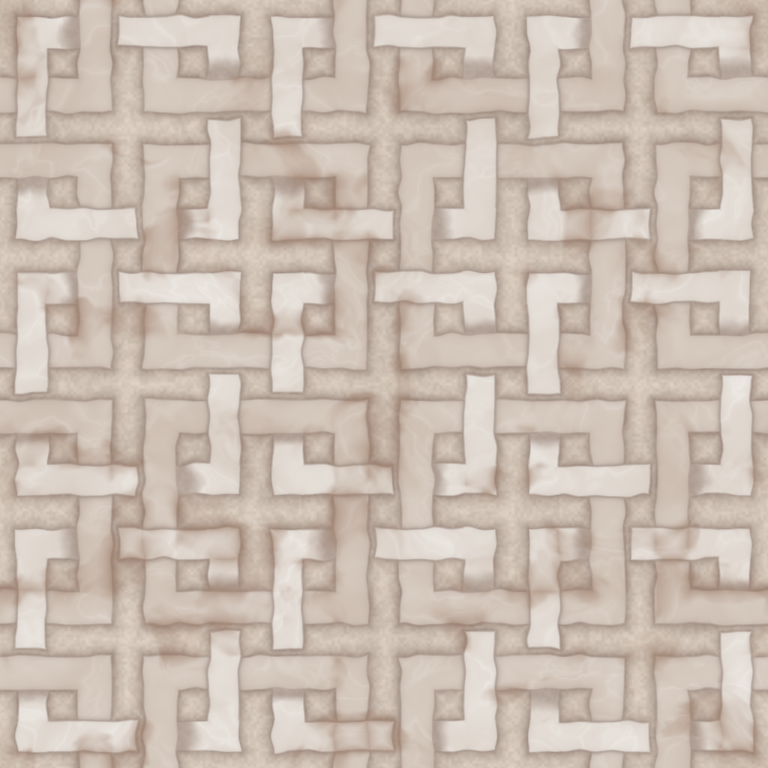
Give the GLSL for this pattern, as a three.js fragment shader.

```glsl
// Carved stone lattice: square rings interlaced with paler hooked bars on a sandy ground.
// Each cell is a four-fold rotation of one hook; rings sit on the cell corners.
// Wrapping value noise adds marbling, grain, worn edges and rusty stains.
#define REPEATS 3.0
#define EDGE 0.006
#define WOBBLE 0.016
#define SHADE_WIDTH 0.026
#define GRAIN 0.10
#define MARBLING 0.11
#define STAIN 0.55
#define BAR_COLOR vec3(0.888, 0.858, 0.828)
#define RING_COLOR vec3(0.835, 0.785, 0.742)
#define GROUND_COLOR vec3(0.845, 0.797, 0.745)
#define SHADE_COLOR vec3(0.575, 0.495, 0.455)
#define RUST_COLOR vec3(0.60, 0.47, 0.39)

varying vec2 vUv;

float hash(vec2 p) {
  vec3 q = fract(p.xyx * 0.1031);
  q += dot(q, q.yzx + 33.33);
  return fract((q.x + q.y) * q.z);
}

// Value noise with n lattice cells across the canvas, wrapping at its edges.
float noise(vec2 uv, float n) {
  vec2 p = uv * n;
  vec2 i = floor(p);
  vec2 f = fract(p);
  f = f * f * (3.0 - 2.0 * f);
  vec2 a = mod(i, n);
  vec2 b = mod(i + 1.0, n);
  return mix(mix(hash(a), hash(vec2(b.x, a.y)), f.x),
             mix(hash(vec2(a.x, b.y)), hash(b), f.x), f.y);
}

float fbm(vec2 uv, float n) {
  float sum = 0.0;
  float weight = 0.5;
  for (int k = 0; k < 4; k++) {
    sum += weight * noise(uv, n);
    n *= 2.0;
    weight *= 0.5;
  }
  return sum / 0.9375;
}

float sdBox(vec2 p, vec2 lo, vec2 hi) {
  vec2 d = max(lo - p, p - hi);
  return length(max(d, 0.0)) + min(max(d.x, d.y), 0.0);
}

float fill(float d) {
  return smoothstep(EDGE, -EDGE, d);
}

float shade(float d, float width) {
  return exp(-max(d, 0.0) / width);
}

void main() {
  vec2 uv = vUv;
  vec2 wobble = vec2(noise(uv, 48.0), noise(uv + 0.37, 48.0)) - 0.5;
  vec2 p = fract(uv * REPEATS + WOBBLE * wobble) - 0.5;

  // Square ring around the nearest cell corner
  vec2 corner = 0.5 - abs(p);
  float ring = max(sdBox(corner, vec2(-0.4375), vec2(0.4375)),
                   -sdBox(corner, vec2(-0.307), vec2(0.307)));

  // Four hooks: a long bar over the ring and a foot sinking under it
  float bar = 1.0;
  float foot = 1.0;
  vec2 r = p;
  for (int k = 0; k < 4; k++) {
    bar = min(bar, sdBox(r, vec2(-0.435, -0.034), vec2(-0.318, 0.432)));
    foot = min(foot, sdBox(r, vec2(-0.435, 0.314), vec2(-0.193, 0.432)));
    r = vec2(-r.y, r.x);
  }

  // Stone textures
  vec2 flow = vec2(fbm(uv, 9.0), fbm(uv + 0.53, 9.0)) - 0.5;
  float cloud = fbm(uv + 0.12 * flow, 12.0);
  float vein = 1.0 - abs(2.0 * fbm(uv + 0.16 * flow + 0.21, 18.0) - 1.0);
  float marble = MARBLING * (cloud - 0.5) + 0.035 * (pow(vein, 9.0) - 0.4);
  float grain = GRAIN * (0.6 * noise(uv, 256.0) + 0.4 * noise(uv + 0.11, 120.0) - 0.5);
  float patchy = fbm(uv + 0.67, 24.0);
  vec3 warm = vec3(0.75, 1.0, 1.2);

  // Sandy ground, darker beside the relief
  float nearest = min(ring, min(bar, foot));
  vec3 color = GROUND_COLOR + grain + 0.06 * (cloud - 0.5);
  color = mix(color, SHADE_COLOR + 0.5 * grain,
              shade(nearest, SHADE_WIDTH) * (0.55 + 0.5 * patchy));

  // Foot, fading into shade where it meets the ring
  float rise = smoothstep(0.015, 0.085, ring + 0.09 * (patchy - 0.5));
  vec3 pale = BAR_COLOR + marble * warm;
  color = mix(color, pale, fill(foot) * mix(0.25, 1.0, rise));

  // Ring with worn rim and a tight contact line beside the bars
  vec3 stone = RING_COLOR + marble * warm;
  stone = mix(stone, SHADE_COLOR, 0.22 * shade(-ring, 0.012));
  stone = mix(stone, SHADE_COLOR * 0.9, 0.7 * shade(bar, 0.009));
  color = mix(color, stone, fill(ring));

  // Bar on top
  vec3 top = mix(pale, SHADE_COLOR, 0.12 * shade(-min(bar, foot), 0.009));
  color = mix(color, top, fill(bar));

  // Rust gathering in the creases, faint elsewhere
  float crease = max(shade(abs(ring), 0.035), shade(abs(bar), 0.025));
  float rust = smoothstep(0.57, 0.78, fbm(uv + 0.1 * flow + 0.83, 14.0));
  color = mix(color, RUST_COLOR, STAIN * rust * (0.2 + 0.8 * crease));

  gl_FragColor = vec4(color, 1.0);
}
```
